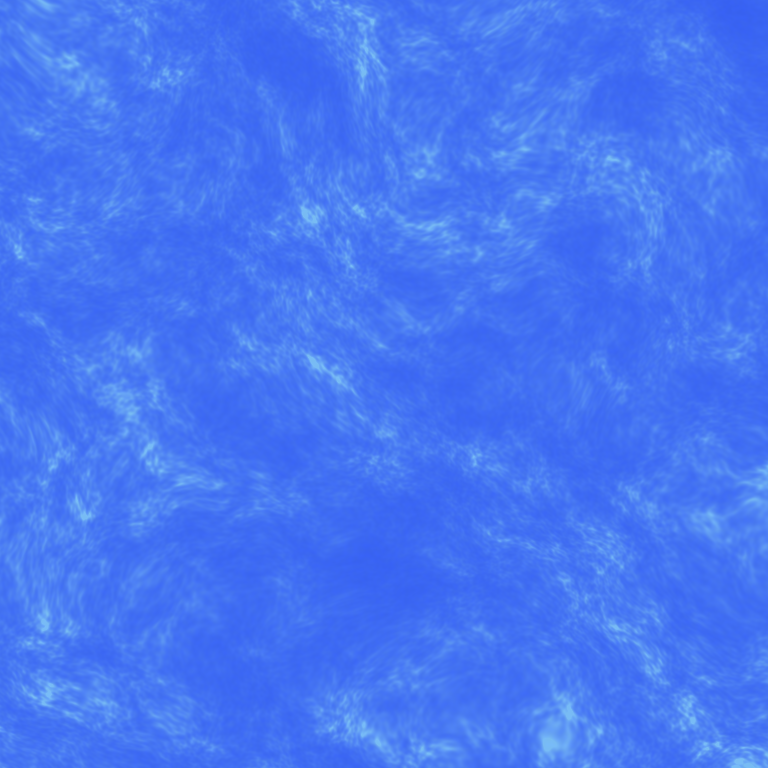
This texture is drawn by a WebGL 1 fragment shader. Its source:

```glsl
precision highp float;
uniform vec2 u_resolution;

float hash(vec2 p) {
  vec3 q = fract(vec3(p.xyx) * 0.1031);
  q += dot(q, q.yzx + 33.33);
  return fract((q.x + q.y) * q.z);
}

float cornerSlope(vec2 cell, vec2 offset) {
  float angle = 6.2832 * hash(cell);
  return dot(vec2(cos(angle), sin(angle)), offset);
}

// Signed gradient noise
float noise(vec2 p) {
  vec2 cell = floor(p), f = fract(p);
  vec2 s = f * f * f * (f * (f * 6.0 - 15.0) + 10.0);
  vec2 e = vec2(1.0, 0.0);
  return mix(
    mix(cornerSlope(cell, f), cornerSlope(cell + e.xy, f - e.xy), s.x),
    mix(cornerSlope(cell + e.yx, f - e.yx), cornerSlope(cell + e.xx, f - e.xx), s.x),
    s.y);
}

// Cloudy layers stretched along a falling diagonal; fine ones fade in the dark
float mottling(vec2 p) {
  vec2 bend = vec2(noise(p * 3.0 + 17.0), noise(p * 3.0 + 61.0));
  vec2 ripple = vec2(noise(p * 13.0 + 35.0), noise(p * 13.0 + 83.0));
  p += 0.11 * bend + 0.018 * ripple;
  vec2 along = vec2(0.82, -0.57);
  vec2 across = vec2(0.57, 0.82);

  float sum = 0.0;
  float amplitude = 2.3;
  float frequency = 2.7;
  for (int i = 0; i < 7; i++) {
    float octave = float(i);
    float stretch = mix(0.55, 0.9, octave / 6.0);
    vec2 q = vec2(dot(p, along) * stretch, dot(p, across)) * frequency;
    float roughness = i < 3 ? 1.0 : clamp(0.95 + 0.25 * sum, 0.5, 1.35);
    sum += amplitude * roughness * noise(q + 19.7 * octave + 40.0);
    amplitude *= 0.88;
    frequency *= 1.97;
  }
  return sum;
}

void main() {
  vec2 p = gl_FragCoord.xy / min(u_resolution.x, u_resolution.y);

  // Skewed brightness: broad deep blue, rare pale flecks
  float light = 0.07 * exp(0.5 * clamp(mottling(p), -3.0, 2.7)) - 0.03;
  vec3 deepBlue = vec3(0.23, 0.40, 0.95);
  vec3 color = deepBlue + light * vec3(1.0, 1.39, 0.04);

  // Faint colour grain
  color.b += 0.03 * noise(p * 150.0 + 7.0);
  gl_FragColor = vec4(color, 1.0);
}
```
